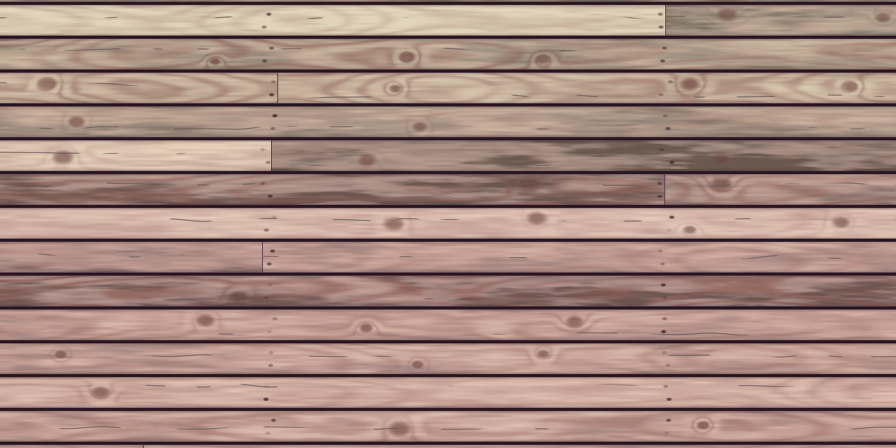
Write a WebGL 2 fragment shader that draws this texture.

```glsl
#version 300 es
precision highp float;
// Weathered timber decking: long horizontal boards split by dark gaps.
// Each board has its own tone and grain; arched growth rings, knots, screws,
// grey stains and cracks come from stretched value noise seeded per plank.

#define BOARDS 13.24        // board pitches in the canvas height
#define FIRST_GAP 0.10      // top gap, in pitches below the upper edge
#define GAP_HALF 0.036      // half width of a gap, in pitches
#define JOINT_HALF 0.016    // half width of a butt joint
#define RING_RATE 10.0      // density of growth rings
#define STREAK 0.75         // strength of fine fibres
#define STAIN 1.25          // strength of grey weathering
#define KNOT_CELL 4.6       // spacing of knot candidates, in pitches
#define KNOT_CHANCE 0.42

uniform vec2 u_resolution;
out vec4 fragColor;

const vec3 GAP = vec3(0.15, 0.08, 0.11);
const vec3 GAP_EDGE = vec3(0.34, 0.22, 0.30);
const vec3 CHAR = vec3(0.40, 0.34, 0.33);
const vec3 GREY = vec3(0.61, 0.53, 0.52);
const vec3 WOOD = vec3(0.75, 0.64, 0.61);
const vec3 PALE = vec3(0.86, 0.78, 0.73);
const vec3 RING = vec3(0.53, 0.35, 0.32);

// Per board, top to bottom: joint position (2 = none), tones beside it, grain
const float JOINT[15] = float[](2.0, 0.743, 2.0, 0.31, 2.0, 0.303, 0.742, 2.0,
  0.293, 2.0, 2.0, 2.0, 2.0, 2.0, 0.16);
const float TONE_L[15] = float[](1.7, 3.0, 2.0, 2.4, 1.95, 3.0, 1.35, 2.7,
  1.75, 1.45, 2.2, 2.15, 2.4, 2.2, 2.0);
const float TONE_R[15] = float[](1.7, 1.6, 2.0, 2.4, 1.95, 1.1, 1.9, 2.7,
  2.2, 1.45, 2.2, 2.15, 2.4, 2.2, 2.2);
const float GRAIN[15] = float[](0.3, 0.2, 0.6, 0.5, 0.2, 0.22, 0.65, 0.15,
  0.25, 0.85, 0.35, 0.3, 0.25, 0.45, 0.3);

float hash(vec2 p) {
  vec3 q = fract(p.xyx * 0.1031);
  q += dot(q, q.yzx + 33.33);
  return fract((q.x + q.y) * q.z);
}

float noise(vec2 p) {
  vec2 i = floor(p), f = fract(p);
  f = f * f * (3.0 - 2.0 * f);
  return mix(mix(hash(i), hash(i + vec2(1, 0)), f.x),
             mix(hash(i + vec2(0, 1)), hash(i + vec2(1, 1)), f.x), f.y);
}

float fbm(vec2 p) {
  float sum = 0.0, amp = 0.54;
  for (int i = 0; i < 4; i++) {
    sum += amp * noise(p);
    p = p * 2.1 + 17.3;
    amp *= 0.5;
  }
  return sum;
}

// Tone 0..3 from charred grey to pale fresh wood
vec3 woodTone(float t) {
  vec3 c = mix(CHAR, GREY, clamp(t, 0.0, 1.0));
  c = mix(c, WOOD, clamp(t - 1.0, 0.0, 1.0));
  return mix(c, PALE, clamp(t - 2.0, 0.0, 1.2));
}

void main() {
  vec2 uv = gl_FragCoord.xy / u_resolution;
  float px = BOARDS / u_resolution.y;
  float down = (1.0 - uv.y) * BOARDS - FIRST_GAP;
  float row = floor(down), across = fract(down);
  float along = uv.x * BOARDS * 2.0;
  int id = clamp(int(row) + 1, 0, 14);

  // Plank identity on either side of the joint
  float side = step(JOINT[id], uv.x);
  float tone = mix(TONE_L[id], TONE_R[id], side);
  float seed = row * 7.0 + side * 131.0 + 40.0;
  vec2 p = vec2(along, across);

  // Knot in this cell, which also bends the rings around it
  float cell = floor(along / KNOT_CELL);
  vec2 key = vec2(cell, seed);
  vec2 center = vec2((cell + 0.3 + 0.4 * hash(key)) * KNOT_CELL,
                     0.3 + 0.4 * hash(key + 5.7));
  float size = step(hash(key + 9.1), KNOT_CHANCE) * mix(0.5, 1.0, hash(key + 3.3));
  float r = length((p - center) * vec2(0.65, 1.0)) / max(size, 0.01);
  float knot = exp(-r * r * 7.0);

  // Arched growth rings
  float pith = 0.3 + 0.4 * noise(vec2(along * 0.18, seed));
  float field = 3.2 * (across - pith) * (across - pith)
    + 2.3 * noise(vec2(along * 0.23, seed + 11.0))
    + 0.3 * fbm(vec2(along * 0.8, across * 3.0 + seed)) + knot * 1.3;
  float ring = pow(0.5 + 0.5 * sin(field * RING_RATE), 2.0);
  float patchy = smoothstep(0.25, 0.65, fbm(vec2(along * 0.25, seed + across)));

  // Fibres, blotches and grey stains gathering at the lower edge
  float fibre = noise(vec2(along * 1.3, across * 15.0 + seed * 3.0)) - 0.5;
  float blotch = fbm(vec2(along * 0.32, across * 1.8 + seed * 2.0)) - 0.5;
  float stain = smoothstep(0.48, 0.8, fbm(vec2(along * 0.4, across * 3.0 + seed * 5.0))
    + 0.22 * across * across) * smoothstep(3.2, 1.2, tone);
  vec3 color = woodTone(tone + STREAK * fibre + blotch - STAIN * stain);
  float warm = smoothstep(7.0, 1.0, row);
  color += mix(vec3(0.025, -0.012, -0.02), vec3(0.0, 0.025, -0.025), warm);
  color = mix(color, RING, ring * GRAIN[id] * mix(0.35, 0.8, patchy));
  color = mix(color, RING * 0.8, 0.6 * smoothstep(0.55, 0.95, knot) * step(0.1, size));

  // Short cracks wandering along the fibre
  float crackY = 0.25 + 0.5 * hash(vec2(seed, 2.0)) + 0.1 * noise(vec2(along, seed));
  float crack = smoothstep(0.02 + px * 0.6, 0.0, abs(across - crackY))
    * smoothstep(0.68, 0.85, noise(vec2(along * 1.5, seed + 4.0)));
  color = mix(color, CHAR, crack * 0.65);

  // Screw pairs above two joists
  for (int i = 0; i < 4; i++) {
    vec2 k = vec2(float(i), row + 30.0);
    float joist = (i < 2 ? 0.3 : 0.743) + 0.014 * (hash(k) - 0.5);
    vec2 screw = vec2(joist * BOARDS * 2.0, (i % 2 == 0 ? 0.32 : 0.7));
    float d = length((p - screw) * vec2(0.65, 1.0));
    color = mix(color, GAP, smoothstep(0.055 + px * 0.5, 0.02, d) * 0.75 * hash(k + 8.0));
  }

  // Butt joint, then shaded gap between boards
  float jointDist = abs(uv.x - JOINT[id]) * BOARDS * 2.0;
  color = mix(color, GAP_EDGE, 0.8 * smoothstep(JOINT_HALF + px * 0.5, JOINT_HALF - px * 0.5, jointDist));
  float edge = min(across, 1.0 - across);
  color *= 1.0 - 0.16 * smoothstep(0.16, 0.04, edge);
  color = mix(color, GAP_EDGE, smoothstep(GAP_HALF + 0.02 + px * 0.5, GAP_HALF, edge));
  color = mix(color, GAP, smoothstep(GAP_HALF + px * 0.5, GAP_HALF - px * 0.5, edge));
  fragColor = vec4(clamp(color, 0.0, 1.0), 1.0);
}
```
